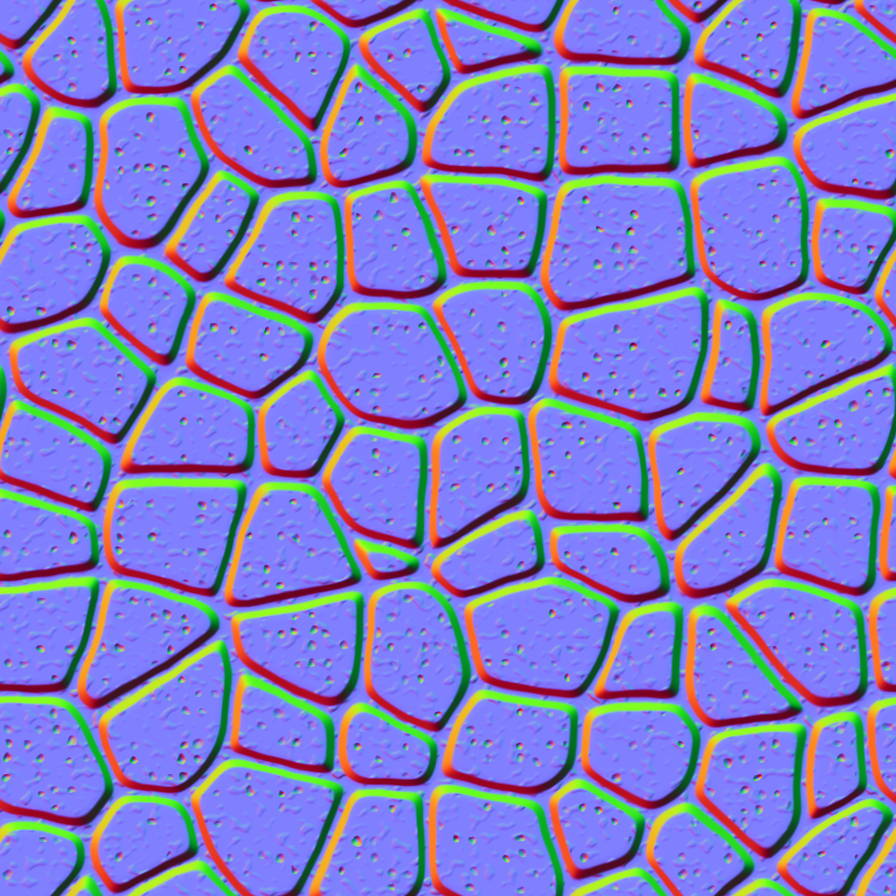
Give the GLSL for this texture map, as a WebGL 1 fragment shader.

```glsl
precision highp float;
uniform vec2 u_resolution;

#define GRID vec2(8.0, 9.0)   // stones across and up
#define JITTER 0.78           // scatter of the stone centres
#define SIZE_SPREAD 0.0042    // difference between large and small stones
#define CORNER 0.0056         // rounding of the stone corners
#define MORTAR 0.0066         // half width of the joints
#define BEVEL 0.0060          // half width of the sloping rim
#define WARP 0.013            // waviness of the outlines
#define PIT_GRID 56.0
#define PIT_SHARE 0.34
#define PIT_DEPTH 0.85
#define GRAIN_SCALE vec2(78.0, 98.0)
#define GRAIN_DEPTH 0.27

vec2 hash2(vec2 p) {
  vec2 q = vec2(dot(p, vec2(127.1, 311.7)), dot(p, vec2(269.5, 183.3)));
  return fract(sin(q) * 43758.55);
}

float cornerDot(vec2 cell, vec2 f, vec2 corner) {
  return dot(hash2(cell + corner) * 2.0 - 1.0, f - corner);
}

float gradientNoise(vec2 p) {
  vec2 i = floor(p), f = p - i;
  vec2 u = f * f * f * (f * (f * 6.0 - 15.0) + 10.0);
  float low = mix(cornerDot(i, f, vec2(0.0)), cornerDot(i, f, vec2(1.0, 0.0)), u.x);
  float high = mix(cornerDot(i, f, vec2(0.0, 1.0)), cornerDot(i, f, vec2(1.0)), u.x);
  return mix(low, high, u.y);
}

vec2 noise2(vec2 p) {
  return vec2(gradientNoise(p), gradientNoise(p + vec2(37.2, 91.7)));
}

// Centre of a stone in xy, its size weight in z
vec3 stoneSite(vec2 cell) {
  vec2 id = mod(cell, GRID);
  vec2 centre = (cell + 0.5 + JITTER * (hash2(id) - 0.5)) / GRID;
  return vec3(centre, SIZE_SPREAD * hash2(id + 53.0).x);
}

// Outward direction in xy, rounded distance to the cell border in z
vec3 stoneBorder(vec2 p) {
  vec2 home = floor(p * GRID), nearestCell = home;
  float nearest = 10.0;
  for (int y = -2; y <= 2; y++) {
    for (int x = -2; x <= 2; x++) {
      vec2 cell = home + vec2(float(x), float(y));
      vec3 site = stoneSite(cell);
      float power = dot(site.xy - p, site.xy - p) - site.z;
      if (power < nearest) {
        nearest = power;
        nearestCell = cell;
      }
    }
  }
  // Smooth minimum over the borders with all neighbours
  vec2 own = stoneSite(nearestCell).xy, outward = vec2(0.0);
  float total = 0.0;
  for (int y = -2; y <= 2; y++) {
    for (int x = -2; x <= 2; x++) {
      if (x == 0 && y == 0) continue;
      vec3 site = stoneSite(nearestCell + vec2(float(x), float(y)));
      float power = dot(site.xy - p, site.xy - p) - site.z;
      float gap = max(length(site.xy - own), 0.001);
      float weight = exp(-(power - nearest) / (2.0 * gap * CORNER));
      outward += weight * (site.xy - own) / gap;
      total += weight;
    }
  }
  return vec3(outward / max(length(outward), 1e-6), -CORNER * log(max(total, 1e-9)));
}

// Slope of small dents of varied size and depth, in loose clusters
vec2 pitSlope(vec2 p) {
  vec2 q = p * PIT_GRID + 0.25 * noise2(p * 90.0), cell = floor(q);
  vec2 rnd = hash2(cell + 11.0);
  vec2 toPoint = (q - cell - 0.33 - 0.34 * hash2(cell + 71.0)) / mix(0.24, 0.33, rnd.y);
  float share = PIT_SHARE + 0.6 * gradientNoise(cell / PIT_GRID * 13.0);
  float inside = max(1.0 - dot(toPoint, toPoint), 0.0);
  float depth = PIT_DEPTH * mix(0.4, 1.0, hash2(cell + 29.0).x);
  return step(rnd.x, share) * depth * 2.6 * toPoint * inside;
}

float grainHeight(vec2 p) {
  return smoothstep(0.05, 0.4, gradientNoise(p * GRAIN_SCALE));
}

vec2 grainSlope(vec2 p) {
  vec2 e = vec2(0.0015, 0.0);
  return vec2(grainHeight(p + e.xy) - grainHeight(p - e.xy),
              grainHeight(p + e.yx) - grainHeight(p - e.yx));
}

void main() {
  vec2 p = gl_FragCoord.xy / u_resolution;
  vec2 warped = p + WARP * noise2(p * 9.0) + 0.2 * WARP * noise2(p * 29.0);
  vec3 border = stoneBorder(warped);

  // Steep rim around each stone, with a faint skirt
  float pixel = 1.0 / u_resolution.y;
  float joint = MORTAR * (1.0 + 0.4 * gradientNoise(p * 14.0 + 5.0));
  float offset = abs(border.z - joint);
  float core = 1.0 - smoothstep(0.4 * BEVEL, max(BEVEL, 1.5 * pixel), offset);
  float skirt = 1.0 - smoothstep(0.0, 2.2 * BEVEL, offset);
  float rim = mix(skirt, core, 0.84);

  // Fine relief, rougher in the joints
  float onStone = smoothstep(joint + 0.8 * BEVEL, joint + 1.6 * BEVEL, border.z);
  vec2 slope = grainSlope(p) * GRAIN_DEPTH * mix(2.4, 1.0, onStone);
  slope += pitSlope(p) * onStone;
  slope = mix(slope, -border.xy, rim);

  // Encode the slope, with blue falling as it steepens
  float steepness = min(length(slope), 1.0);
  vec2 tilt = slope * vec2(1.0, -1.0);
  gl_FragColor = vec4(0.5 + 0.5 * tilt, mix(1.0, 0.12, pow(steepness, 1.7)), 1.0);
}
```
